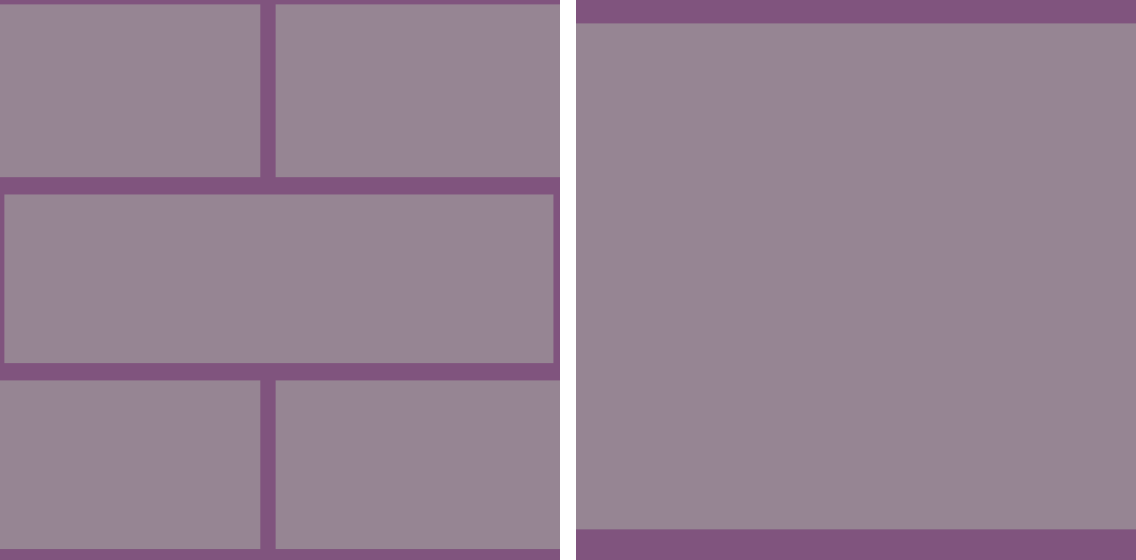
Left: the whole. Right: its middle third, enlarged.
Write a WebGL 1 fragment shader that draws this pattern.

```glsl
precision highp float;
// Running-bond brick wall: three courses of long mauve bricks in plum mortar.

uniform vec2 u_resolution;

const vec3 BRICK_COLOR = vec3(0.590, 0.520, 0.575);
const vec3 MORTAR_COLOR = vec3(0.502, 0.328, 0.494);

const float UNIT = 1.0 / 512.0;           // layout grid step
const float COURSE_PITCH = 170.0 * UNIT;  // height of brick plus bed joint
const float BRICK_BOTTOM = 162.0 * UNIT;  // depth of the brick's lower edge in its course

// Signed distance inside the interval [low, high], positive within it.
float insideSpan(float value, float low, float high) {
  return min(value - low, high - value);
}

// Distance to a centre line that repeats once per canvas width.
float wrappedDistance(float value, float center) {
  return abs(fract(value - center + 0.5) - 0.5);
}

// Antialiased coverage of a signed distance, for a given pixel size.
float coverage(float dist, float pixel) {
  return clamp(dist / pixel + 0.5, 0.0, 1.0);
}

// Brick mask; p.y is measured downward from the top edge.
float brickMask(vec2 p, vec2 pixel) {
  float course = floor(p.y / COURSE_PITCH);
  float depth = p.y - course * COURSE_PITCH;
  float shifted = mod(course, 2.0);

  // The first course is slightly taller than the others.
  float brickTop = mix(4.0, 7.8, step(0.5, course)) * UNIT;
  float bed = insideSpan(depth, brickTop, BRICK_BOTTOM);

  // Upright joints move by half a brick and narrow on shifted courses.
  float jointCenter = mix(245.0, 511.0, shifted) * UNIT;
  float jointHalfWidth = mix(7.0, 5.0, shifted) * UNIT;
  float upright = wrappedDistance(p.x, jointCenter) - jointHalfWidth;

  return coverage(bed, pixel.y) * coverage(upright, pixel.x);
}

void main() {
  vec2 pixel = 1.0 / u_resolution;
  vec2 uv = gl_FragCoord.xy * pixel;
  float brick = brickMask(vec2(uv.x, 1.0 - uv.y), pixel);
  gl_FragColor = vec4(mix(MORTAR_COLOR, BRICK_COLOR, brick), 1.0);
}
```
